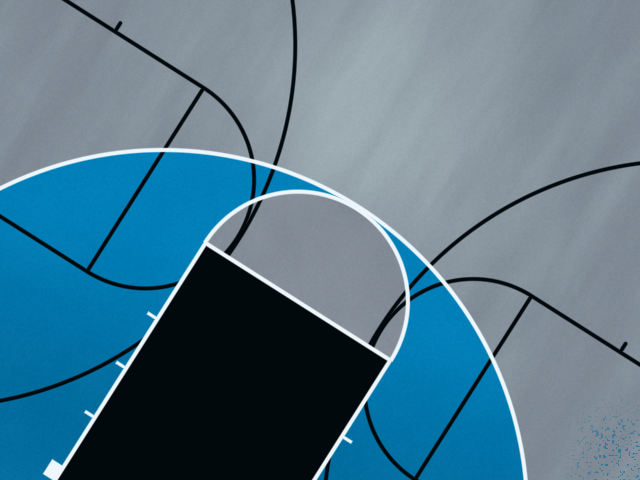
Write a WebGL 1 fragment shader that draws this background.

```glsl
precision highp float;
// Aerial view of a basketball court: a black key and blue three-point area in
// white lines, crossed by two black-lined side courts on worn grey concrete.
// Shapes are distance functions in a rotated frame, mirrored about the key axis.

uniform vec2 u_resolution;

// Layout: the canvas is 5.76 units high, y runs down, origin at the top left.
const float VIEW_HEIGHT = 5.76;
const vec2 VIEW_CENTER = vec2(3.84, 2.88);
const vec2 COURT_ORIGIN = vec2(3.575, 3.62);   // middle of the free-throw line
const vec2 COURT_AXIS = vec2(0.8443, 0.5358);  // direction of that line
const float KEY_HALF = 1.312;
const float CIRCLE_RADIUS = 1.32;
const vec2 ARC_CENTER = vec2(0.0, 3.02);
const float ARC_RADIUS = 4.37;
const vec2 SIDE_CENTER = vec2(2.33, -0.255);
const float SIDE_RADIUS = 1.305;
const vec2 SIDE_ARC_CENTER = vec2(5.34, -0.255);
const float SIDE_ARC_RADIUS = 4.34;
const float WHITE_HALF = 0.025;
const float BLACK_HALF = 0.023;
const vec2 GLOW_CENTER = vec2(4.45, 1.35);

const vec3 CONCRETE = vec3(0.497, 0.542, 0.585);
const vec3 CONCRETE_LIGHT = vec3(0.605, 0.660, 0.690);
const vec3 CIRCLE_GREY = vec3(0.510, 0.548, 0.590);
const vec3 BLUE = vec3(0.004, 0.500, 0.725);
const vec3 BLUE_DEEP = vec3(0.008, 0.425, 0.620);
const vec3 BLACK = vec3(0.006, 0.034, 0.050);
const vec3 WHITE = vec3(0.930, 0.965, 0.980);

float hash(vec2 p) {
  vec3 q = fract(vec3(p.xyx) * 0.1031);
  q += dot(q, q.yzx + 33.33);
  return fract((q.x + q.y) * q.z);
}

float noise(vec2 p) {
  vec2 i = floor(p);
  vec2 f = fract(p);
  f = f * f * (3.0 - 2.0 * f);
  return mix(mix(hash(i), hash(i + vec2(1.0, 0.0)), f.x),
             mix(hash(i + vec2(0.0, 1.0)), hash(i + vec2(1.0, 1.0)), f.x), f.y);
}

float fbm(vec2 p) {
  float sum = 0.0;
  float amp = 0.5;
  for (int i = 0; i < 4; i++) {
    sum += amp * noise(p);
    p = p * 2.03 + 7.1;
    amp *= 0.5;
  }
  return sum;
}

float box(vec2 p, vec2 center, vec2 halfSize) {
  vec2 d = abs(p - center) - halfSize;
  return length(max(d, 0.0)) + min(max(d.x, d.y), 0.0);
}

float ring(vec2 p, vec2 center, float radius) {
  return abs(length(p - center) - radius);
}

float segment(vec2 p, vec2 a, vec2 b) {
  vec2 ab = b - a;
  return length(p - a - ab * clamp(dot(p - a, ab) / dot(ab, ab), 0.0, 1.0));
}

// Black outlines of one side court; m is mirrored so that x is positive.
float sideCourt(vec2 m) {
  vec2 q = m - SIDE_CENTER;
  float d = q.x < 0.0 ? ring(q, vec2(0.0), SIDE_RADIUS) : abs(abs(q.y) - SIDE_RADIUS);
  d = min(d, segment(q, vec2(0.0, -SIDE_RADIUS), vec2(0.0, SIDE_RADIUS)));
  d = min(d, ring(m, SIDE_ARC_CENTER, SIDE_ARC_RADIUS));
  d = min(d, segment(q, vec2(1.26, -SIDE_RADIUS), vec2(1.26, -SIDE_RADIUS - 0.12)));
  return d - BLACK_HALF;
}

// White outlines of the main court, with lane ticks and blocks.
float mainLines(vec2 c, vec2 m, float key) {
  float d = min(abs(key), ring(c, ARC_CENTER, ARC_RADIUS));
  if (c.y < 0.0) d = min(d, ring(c, vec2(0.0), CIRCLE_RADIUS));
  d -= WHITE_HALF;
  for (int i = 0; i < 3; i++) {
    float y = 1.08 + 0.70 * float(i);
    d = min(d, box(m, vec2(KEY_HALF + 0.07, y), vec2(0.07, 0.02)));
  }
  return min(d, box(m, vec2(KEY_HALF + 0.08, 3.28), vec2(0.085, 0.105)));
}

void main() {
  float px = VIEW_HEIGHT / u_resolution.y;
  vec2 p = (gl_FragCoord.xy - 0.5 * u_resolution) * vec2(px, -px) + VIEW_CENTER;
  vec2 r = p - COURT_ORIGIN;
  vec2 c = vec2(dot(r, COURT_AXIS), dot(r, vec2(-COURT_AXIS.y, COURT_AXIS.x)));
  vec2 m = vec2(abs(c.x), c.y);

  // Concrete with a soft glow and worn diagonal streaks
  float streak = fbm(c * vec2(3.2, 0.6) + 20.0) - 0.47;
  float stain = fbm(p * 1.7 + 5.0) - 0.47;
  vec2 g = (p - GLOW_CENTER) / vec2(1.75, 2.1);
  float glow = exp(-dot(g, g));
  vec3 color = mix(CONCRETE, CONCRETE_LIGHT, clamp(glow + 0.35 * streak + 0.2 * stain, 0.0, 1.0));
  color += 0.05 * streak;

  // Blue flecks gathered in the lower right corner
  float corner = 1.0 - smoothstep(0.1, 0.9, length(p - vec2(7.45, 5.5)));
  float fleck = smoothstep(0.73, 0.82, noise(p * 45.0)) * corner;
  color = mix(color, BLUE_DEEP, 0.6 * fleck);

  // Painted areas
  float key = box(c, vec2(0.0, 5.0), vec2(KEY_HALF, 5.0));
  float depth = smoothstep(2.6, 5.4, p.y - 0.3 * p.x + 0.6);
  vec3 blue = mix(BLUE, BLUE_DEEP, depth) + 0.03 * stain;
  color = mix(color, blue, smoothstep(px, -px, length(c - ARC_CENTER) - ARC_RADIUS));
  color = mix(color, CIRCLE_GREY + 0.06 * stain, smoothstep(px, -px, length(c) - CIRCLE_RADIUS));
  color += 0.022 * (noise(p * 60.0) - 0.5);

  // Lines and key
  color = mix(color, BLACK, smoothstep(px, -px, sideCourt(m)));
  color = mix(color, BLACK, smoothstep(px, -px, key));
  color = mix(color, WHITE, smoothstep(px, -px, mainLines(c, m, key)));
  gl_FragColor = vec4(color, 1.0);
}
```
